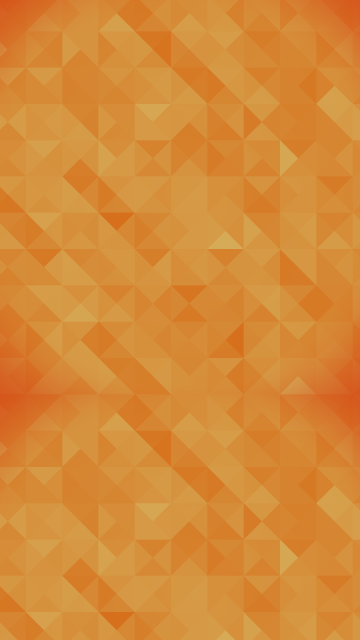
Reproduce this background procedurally as a WebGL 1 fragment shader.

```glsl
precision highp float;

uniform vec2 u_resolution;

const float ROWS_ON_CANVAS = 17.63;             // square cells over the canvas height
const float TILE_ROWS = 11.0;                   // rows before the pattern repeats
const vec2 GRID_OFFSET = vec2(0.287, 0.138);    // part of a cell cut off at the top left
const vec2 GLOW_CENTRE = vec2(5.25, 5.5);       // in cells, within one tile
const float GLOW_START = 5.2;
const float GLOW_END = 7.9;
const float BAND_LENGTH = 5.0;                  // diamonds per streak
const float BAND_CONTRAST = 0.42;
const float HALF_CONTRAST = 0.20;
const float TRIANGLE_CONTRAST = 0.34;
const float ACCENT_SHARE = 0.05;
const float ACCENT_STRENGTH = 0.28;
const vec3 DEEP_ORANGE = vec3(0.84, 0.45, 0.12);
const vec3 PALE_GOLD = vec3(0.84, 0.65, 0.32);
const vec3 EDGE_RED = vec3(0.84, 0.29, 0.09);
const int SAMPLES = 3;                          // per axis, for smooth edges

float hash(vec2 p) {
  return fract(sin(dot(p, vec2(127.1, 311.7))) * 43758.5453);
}

// Tone of the triangle under p, with y pointing down from the tile top.
float triangleTone(vec2 p) {
  vec2 cell = floor(p);
  // Both cell diagonals cut the plane into diamonds; cell edges halve these.
  vec2 diamond = floor(vec2(p.x - p.y, p.x + p.y));

  // Streaks run down to the right, each broken into random lengths.
  float start = hash(vec2(diamond.x, 3.7)) * BAND_LENGTH;
  float piece = floor((diamond.y + start) / BAND_LENGTH);
  float band = hash(vec2(diamond.x + 21.3, piece + 8.1)) - 0.5;

  float halfCell = hash(cell + vec2(diamond.x * 5.3, 41.7)) - 0.5;
  vec2 id = cell * vec2(3.1, 7.3) + diamond * vec2(1.7, 2.9);
  float facet = hash(id) - 0.5;
  float pick = hash(id + 17.9);
  float accent = step(1.0 - ACCENT_SHARE, pick) - step(pick, ACCENT_SHARE);

  return 0.47 + BAND_CONTRAST * band + HALF_CONTRAST * halfCell
       + TRIANGLE_CONTRAST * facet + ACCENT_STRENGTH * accent;
}

vec3 background(vec2 p) {
  p.y = mod(p.y, TILE_ROWS);
  float radius = length(p - GLOW_CENTRE);

  // Slightly paler towards the tile centre, red in its corners.
  float tone = triangleTone(p) + 0.08 * (1.0 - radius / GLOW_START);
  vec3 colour = mix(DEEP_ORANGE, PALE_GOLD, clamp(tone, -0.05, 1.1));
  return mix(colour, EDGE_RED, 0.85 * smoothstep(GLOW_START, GLOW_END, radius));
}

void main() {
  float cellsPerPixel = ROWS_ON_CANVAS / u_resolution.y;
  vec3 sum = vec3(0.0);
  for (int i = 0; i < SAMPLES; i++) {
    for (int j = 0; j < SAMPLES; j++) {
      vec2 jitter = (vec2(float(i), float(j)) + 0.5) / float(SAMPLES) - 0.5;
      vec2 pixel = gl_FragCoord.xy + jitter;
      pixel.y = u_resolution.y - pixel.y;
      sum += background(pixel * cellsPerPixel + GRID_OFFSET);
    }
  }
  gl_FragColor = vec4(sum / float(SAMPLES * SAMPLES), 1.0);
}
```
